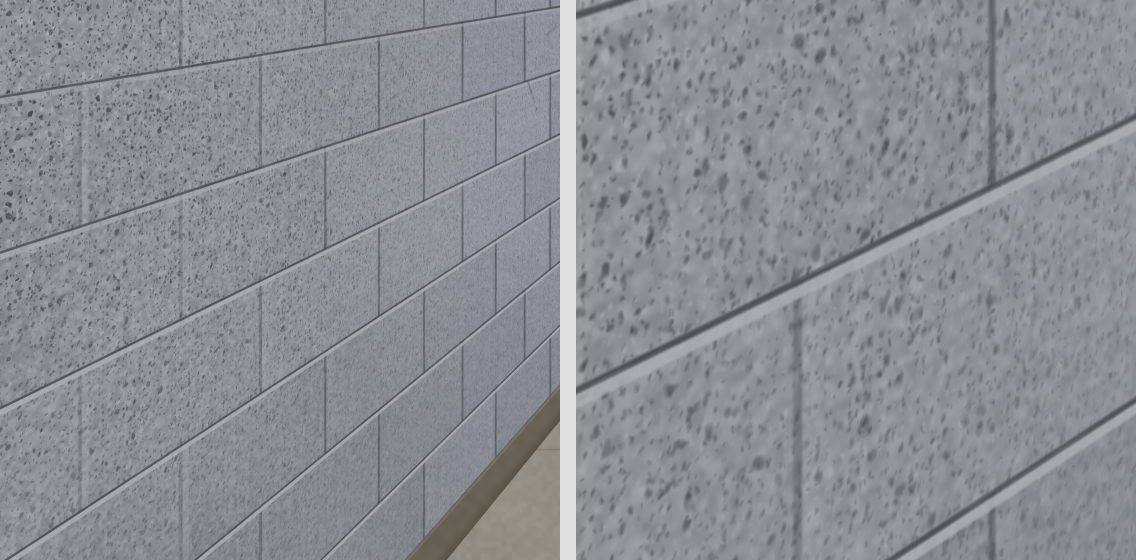
Left, the full canvas; right, a detail of the centre.
This texture is drawn by a three.js fragment shader. Its source:

```glsl
// A painted concrete block wall in running bond, receding to the right above a baseboard and floor.
// Each point is projected onto the wall plane, giving block coordinates for joints and pits;
// hashed cells scatter dark pits and pale chips that soften with distance.
varying vec2 vUv;

const vec3 WALL = vec3(0.56, 0.57, 0.59);
const vec3 PALE = vec3(0.67, 0.68, 0.70);
const vec3 JOINT = vec3(0.27, 0.28, 0.30);
const vec3 PIT = vec3(0.20, 0.21, 0.23);
const vec3 BASEBOARD = vec3(0.40, 0.38, 0.33);
const vec3 FLOOR = vec3(0.58, 0.56, 0.52);

const float VANISH_X = 1.693;        // where the courses converge
const float BLOCK_RATE = 5.905;      // block count along the wall, times distance to VANISH_X
const float BOND_OFFSET = 0.81;      // phase of the upright joints
const float COURSE_HEIGHT = 0.278;   // at the left edge
const float COURSE_TAPER = 0.1642;
const float FIRST_BED = 0.1732;      // first bed joint at the left edge, from the top
const float BED_SLOPE = 0.1615;
const float BASE_TOP = 5.92;         // in courses below the first bed joint
const float BASE_BOTTOM = 6.5;
const float LINE_HALF = 0.0017;
const float SOFT = 0.0016;

float hash(vec2 p) {
  return fract(sin(dot(p, vec2(127.1, 311.7))) * 43758.5453);
}

float noise(vec2 p) {
  vec2 i = floor(p), f = fract(p);
  f = f * f * (3.0 - 2.0 * f);
  return mix(mix(hash(i), hash(i + vec2(1.0, 0.0)), f.x),
             mix(hash(i + vec2(0.0, 1.0)), hash(i + 1.0), f.x), f.y);
}

// Smooth stroke of given half width
float stroke(float d, float halfWidth) {
  return 1.0 - smoothstep(halfWidth - SOFT, halfWidth + SOFT, abs(d));
}

float segment(vec2 p, vec2 a, vec2 b) {
  vec2 e = b - a;
  return length(p - a - e * clamp(dot(p - a, e) / dot(e, e), 0.0, 1.0));
}

// One irregular spot per hashed cell, present with the given chance
float spots(vec2 p, float scale, float chance, float blur, float seed) {
  vec2 q = p * scale;
  q += 0.35 * (vec2(noise(q * 2.3 + seed), noise(q * 2.3 + seed + 31.0)) - 0.5);
  vec2 cell = floor(q) + seed;
  vec2 center = 0.3 + 0.4 * vec2(hash(cell), hash(cell + 7.3));
  float radius = mix(0.09, 0.27, pow(hash(cell + 3.7), 2.0));
  float soft = clamp(blur * scale, 0.05, 0.26);
  float d = length(fract(q) - center);
  float mask = 1.0 - smoothstep(radius - soft, radius + soft, d);
  return mask * step(hash(cell + 11.9), chance) * mix(0.5, 1.0, hash(cell + 5.1));
}

void main() {
  // Wall projection: x along the canvas, y measured down from the top
  vec2 c = vec2(vUv.x, 1.0 - vUv.y);
  float depth = VANISH_X - c.x;
  float courseSize = COURSE_HEIGHT - COURSE_TAPER * c.x;
  float v = (c.y - FIRST_BED + BED_SLOPE * c.x) / courseSize;
  float u = BLOCK_RATE / depth;
  float blockRate = BLOCK_RATE / (depth * depth);
  vec2 wallPos = vec2(2.0 * u, v);
  float near = 1.0 - smoothstep(0.1, 1.0, c.x);

  // Running bond
  float course = floor(v);
  float along = u - BOND_OFFSET - 0.5 * mod(course, 2.0);
  float block = floor(along);
  float bedBelow = (v - course) * courseSize;
  float bed = min(bedBelow, courseSize - bedBelow);
  float upright = (along - floor(along + 0.5)) / blockRate;

  // Paint tone: block variation, broad mottling and grain
  float tone = 0.035 * (0.4 - c.y) + 0.03 * (hash(vec2(block, course)) - 0.5);
  tone += 0.035 * (noise(c * 5.0) - 0.5);
  tone += mix(0.04, 0.10, near) * (noise(wallPos * vec2(26.0, 32.0)) - 0.5);
  tone += 0.035 * (noise(c * 190.0) - 0.5);
  vec3 color = WALL + tone + vec3(0.0, -0.004, 0.012) * smoothstep(0.4, 1.0, c.x);

  // Pits and chips, densest at the upper left
  float wear = mix(0.28, 1.0, near) * mix(1.0, 0.6, smoothstep(0.35, 1.0, c.y));
  wear *= mix(0.65, 1.0, noise(wallPos * 1.7));
  float blur = 0.0032 * blockRate;
  for (int i = 0; i < 3; i++) {
    float layer = float(i);
    float scale = 12.0 + 7.0 * layer;
    float dark = spots(wallPos, scale, 0.42, blur, 17.0 * layer + 2.0);
    float light = spots(wallPos, scale, 0.34, blur, 23.0 * layer + 70.0);
    color = mix(color, PALE + 0.05, light * wear * 0.6);
    color = mix(color, PIT, dark * wear * 0.85);
  }

  // Upright joints: broad and faint up close, thin and dark further off
  float far = smoothstep(0.3, 0.68, c.x);
  float ragged = mix(0.65, 1.0, noise(vec2(block * 9.0, c.y * 45.0)));
  color = mix(color, PALE, 0.3 * (1.0 - far) * stroke(upright - 0.008, 0.006));
  color = mix(color, JOINT, mix(0.26, 0.72, far) * ragged * stroke(upright, mix(0.0034, LINE_HALF, far)));

  // Bed joints: dark groove above a lit mortar edge
  float lit = 0.02 * courseSize;
  color = mix(color, PALE, mix(0.5, 0.85, smoothstep(0.0, 2.0, v)) * stroke(bedBelow - lit - 0.002, lit));
  float groove = mix(0.75, 1.0, noise(vec2(c.x * 40.0, course * 5.0)));
  color = mix(color, JOINT, 0.92 * groove * stroke(bed, LINE_HALF + 0.0006 * near));

  // Scuffs on the far blocks
  float scuff = min(segment(c, vec2(0.943, 0.147), vec2(0.958, 0.195)),
                    segment(c, vec2(0.976, 0.062), vec2(0.994, 0.048)));
  color = mix(color, JOINT, 0.4 * stroke(scuff, 0.0018) * noise(c * 90.0));

  // Baseboard and floor
  float belowTop = (v - BASE_TOP) * courseSize;
  float belowBase = (v - BASE_BOTTOM) * courseSize;
  vec3 board = BASEBOARD + 0.03 * (noise(c * 70.0) - 0.5) - 0.05 * smoothstep(-0.03, 0.0, belowBase);
  board += 0.06 * stroke(belowTop - 0.006, 0.003);
  vec3 ground = FLOOR + 0.04 * (noise(c * 110.0) - 0.5) + 0.03 * (noise(c * 12.0) - 0.5);
  ground -= 0.07 * stroke(c.y - 0.803, 0.0012);
  color = mix(color, board, smoothstep(-SOFT, SOFT, belowTop));
  color = mix(color, ground, smoothstep(-SOFT, SOFT, belowBase));

  gl_FragColor = vec4(color, 1.0);
}
```
